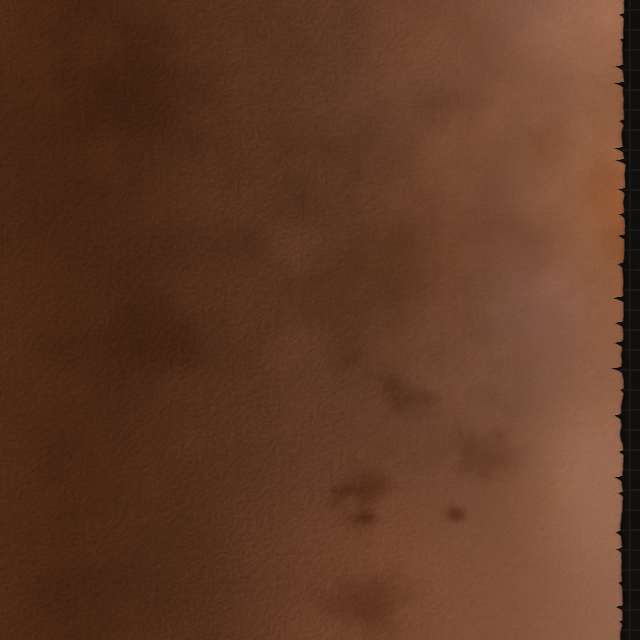
Reproduce this texture procedurally as a Shadertoy shader.

```glsl
// Worn brown leather, dark at the left and pale at the right, ending in a torn edge.
// A horizontal colour ramp is stained with fractal noise and soft blots, then given
// an embossed grain; beyond the ragged edge lies a black strip with a faint grid.

float hash(vec2 p) {
    return fract(sin(dot(p, vec2(127.1, 311.7))) * 43758.545);
}

float noise(vec2 p) {
    vec2 i = floor(p), f = fract(p);
    f = f * f * (3.0 - 2.0 * f);
    return mix(mix(hash(i), hash(i + vec2(1, 0)), f.x),
               mix(hash(i + vec2(0, 1)), hash(i + vec2(1, 1)), f.x), f.y);
}

// Fractal noise centred on zero
float fbm(vec2 p) {
    float sum = 0.0, amp = 0.5;
    for (int i = 0; i < 5; i++) {
        sum += amp * (noise(p) - 0.5);
        p = mat2(1.6, 1.2, -1.2, 1.6) * p + 7.3;
        amp *= 0.55;
    }
    return sum;
}

// Soft elliptical patch with an irregular outline
float blot(vec2 p, vec2 centre, vec2 radius, float warp) {
    vec2 d = (p - centre) / radius;
    return exp(-dot(d, d) * exp(warp * 3.0));
}

// Horizontal position of the torn edge at height y
float tornEdge(float y) {
    float edge = 0.971 + 0.005 * y + 0.010 * fbm(vec2(y * 28.0, 3.0));
    float cell = floor(y * 25.0);
    for (float k = -1.0; k <= 1.0; k++) {
        float id = cell + k;
        float tip = (id + 0.2 + 0.6 * hash(vec2(id, 5.0))) / 25.0;
        float d = y - tip;
        float width = d > 0.0 ? 0.003 : 0.007;
        float depth = 0.004 + 0.013 * hash(vec2(id, 9.0));
        edge -= depth * pow(max(1.0 - abs(d) / width, 0.0), 1.6);
    }
    return edge;
}

vec3 leather(vec2 p) {
    float broad = fbm(p * 4.0 + 2.0);
    float mottle = fbm(p * 13.0 + 31.0);
    float age = smoothstep(0.35, 0.85, p.x);

    // Base ramp, with gently wandering tone bands
    float t = pow(clamp(p.x + 0.06 * broad, 0.0, 1.0), 1.5);
    vec3 col = mix(vec3(0.262, 0.136, 0.066), vec3(0.57, 0.388, 0.293), t);
    col += vec3(0.03, 0.022, 0.016) * smoothstep(0.12, 0.0, p.x);

    // Cloudy stains, rosy or tan on the worn side
    col *= 1.0 + 0.13 * broad + 0.17 * mottle;
    col += age * fbm(p * 5.0 + 57.0) * vec3(0.01, -0.02, -0.06);

    // Large patches of light, rust and shade
    float w = mottle;
    col += vec3(0.06, 0.06, 0.06) * blot(p, vec2(0.91, 0.25), vec2(0.07, 0.14), w);
    col += vec3(0.06, 0.05, 0.05) * blot(p, vec2(0.91, 0.98), vec2(0.08, 0.07), w);
    col += vec3(0.03, 0.03, 0.04) * blot(p, vec2(0.88, 0.53), vec2(0.09, 0.08), w);
    col += vec3(0.04, 0.02, 0.01) * blot(p, vec2(0.58, 0.08), vec2(0.20, 0.16), w);
    col -= vec3(0.0, 0.035, 0.07) * blot(p, vec2(0.97, 0.70), vec2(0.08, 0.17), w);
    col -= vec3(0.035, 0.03, 0.03) * blot(p, vec2(0.66, 0.60), vec2(0.13, 0.16), w);
    col -= vec3(0.035, 0.025, 0.018) * blot(p, vec2(0.22, 0.86), vec2(0.11, 0.08), w);
    col -= vec3(0.025, 0.02, 0.014) * blot(p, vec2(0.25, 0.46), vec2(0.06, 0.04), w);

    // Small dark blemishes
    float spots = blot(p, vec2(0.57, 0.19), vec2(0.025, 0.017), w * 2.0)
                + blot(p, vec2(0.712, 0.196), vec2(0.020, 0.016), w * 2.0)
                + 0.6 * blot(p, vec2(0.59, 0.24), vec2(0.035, 0.024), w * 2.0)
                + 0.6 * blot(p, vec2(0.76, 0.28), vec2(0.032, 0.024), w * 2.0)
                + 0.5 * blot(p, vec2(0.67, 0.38), vec2(0.050, 0.022), w * 2.0)
                + 0.5 * blot(p, vec2(0.58, 0.05), vec2(0.030, 0.040), w * 2.0);
    col -= vec3(0.11, 0.10, 0.09) * spots;

    // Embossed grain, crisper on the dark side
    vec2 g = p * 230.0 + 2.0 * vec2(noise(p * 60.0), noise(p * 60.0 + 19.0));
    float grain = noise(g) - noise(g + vec2(0.6, -0.6));
    col *= 1.0 + grain * mix(0.13, 0.035, age);
    col *= 1.0 + (hash(floor(p * 512.0)) - 0.5) * mix(0.07, 0.03, age);
    return col;
}

void mainImage(out vec4 fragColor, in vec2 fragCoord) {
    vec2 p = fragCoord / iResolution.xy;
    float px = 1.0 / iResolution.x;

    // Black backing with a faint square grid
    vec2 cell = abs(fract(p * 32.0 - vec2(0.0, 0.5) + 0.5) - 0.5) / 32.0;
    cell.x = abs(p.x - 0.984);
    float line = 1.0 - smoothstep(0.0003, 0.0008 + px, min(cell.x, cell.y));
    vec3 backing = vec3(0.066, 0.06, 0.052) + 0.045 * line;
    backing += 0.02 * fbm(p * 60.0);

    // Torn leather with a thin dark rim
    float inside = tornEdge(p.y) - p.x;
    backing *= 1.0 - 0.35 * exp(-max(-inside, 0.0) * 250.0);
    vec3 hide = leather(p) * (1.0 - 0.3 * exp(-max(inside, 0.0) * 500.0));
    vec3 col = mix(backing, hide, smoothstep(-px, px, inside));
    fragColor = vec4(clamp(col, 0.0, 1.0), 1.0);
}
```
